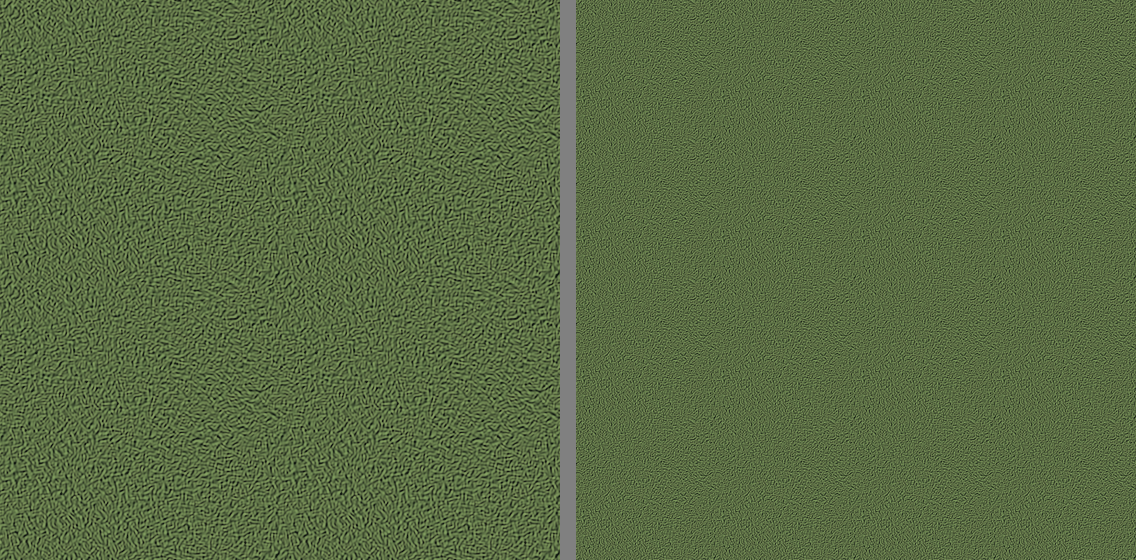
Left: one tile. Right: repeated 2 by 2.
Give the GLSL for this texture, as a Shadertoy shader.

```glsl
// Short-cropped green pile: fine choppy grains with a loose diagonal lean.
// Each cell drops one striped kernel (sparse Gabor noise); their sum picks a
// shade between shadow and tip. Cells wrap, so the tile has no seam.

#define TILES 2.0          // whole repeats across the canvas
#define CELLS 80.0         // kernels across one repeat
#define FREQ_LOW 0.6       // stripes per cell, coarsest grain
#define FREQ_HIGH 1.02     // stripes per cell, finest grain
#define KERNEL_RADIUS 1.65 // in cells, at most 2
#define LEAN_JITTER 2.3    // random spread of grain angle, radians
#define SHADE_MID 0.65
#define SHADE_CONTRAST 0.44
#define SHADE_SKEW 0.07    // deepens the shadows
#define TINT_AMOUNT 0.008
#define SHADOW_COLOR vec3(0.19, 0.23, 0.15)
#define TIP_COLOR vec3(0.45, 0.54, 0.33)

const float TAU = 6.2831853;

// Integer hash: four random values per cell
vec4 hashCell(vec2 cell) {
    uvec4 h = uvec4(uint(cell.x), uint(cell.y), uint(cell.x + cell.y * CELLS), 7u);
    h = h * 1664525u + 1013904223u;
    for (int i = 0; i < 2; i++) {
        h.x += h.y * h.w;
        h.y += h.z * h.x;
        h.z += h.x * h.y;
        h.w += h.y * h.z;
        h ^= h >> 16u;
    }
    return vec4(h & 65535u) / 65536.0;
}

// Main grain direction, periodic over one repeat
float leanAngle(vec2 uv) {
    return 0.85 + 0.45 * sin(TAU * uv.x)
                + 0.3 * sin(TAU * (uv.y + 0.15))
                + 0.2 * sin(TAU * (uv.x - 2.0 * uv.y));
}

// x: summed stripes, y: slow tint
vec2 pileNoise(vec2 p) {
    vec2 base = floor(p);
    vec2 sum = vec2(0.0);
    for (int j = -2; j <= 2; j++) {
        for (int i = -2; i <= 2; i++) {
            vec2 cell = base + vec2(i, j);
            vec2 wrapped = mod(cell, CELLS);
            vec4 rnd = hashCell(wrapped);
            vec2 d = p - cell - rnd.xy;
            float window = max(0.0, 1.0 - dot(d, d) / (KERNEL_RADIUS * KERNEL_RADIUS));
            window *= window * window;

            // Stripes run along the lean, so they vary across it
            float angle = leanAngle(wrapped / CELLS) + LEAN_JITTER * (rnd.z - 0.5);
            vec2 across = vec2(-sin(angle), cos(angle));
            float pick = fract(rnd.z * 37.0);
            float freq = mix(FREQ_LOW, FREQ_HIGH, pick);
            float stripe = cos(TAU * (freq * dot(d, across) + rnd.w));
            sum += window * vec2(stripe, pick - 0.5);
        }
    }
    return sum;
}

void mainImage(out vec4 fragColor, in vec2 fragCoord) {
    vec2 uv = fragCoord / iResolution.xy;
    vec2 pile = pileNoise(uv * TILES * CELLS);

    // Shade, then a faint brown to green drift
    float shade = SHADE_MID + SHADE_CONTRAST * pile.x - SHADE_SKEW * pile.x * pile.x;
    vec3 color = mix(SHADOW_COLOR, TIP_COLOR, clamp(shade, -0.5, 1.3));
    color += TINT_AMOUNT * pile.y * vec3(1.0, -0.5, 0.0);

    fragColor = vec4(color, 1.0);
}
```
